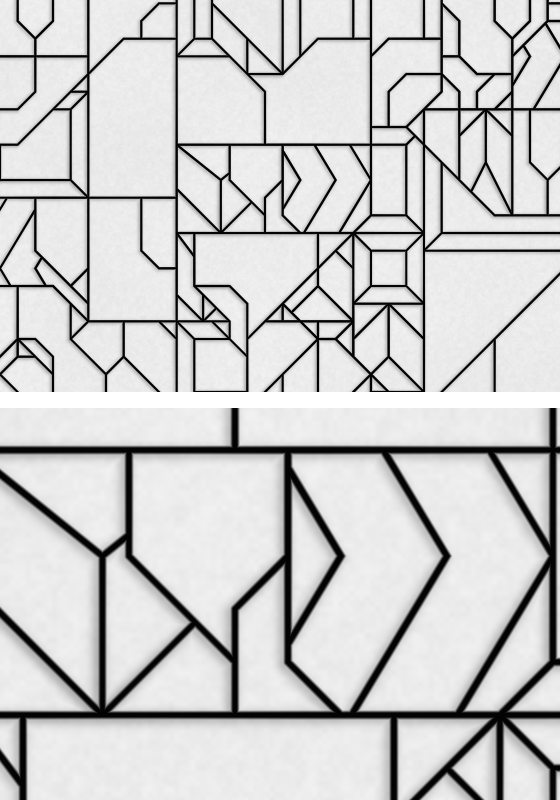
Top, the full canvas; bottom, a detail of the centre.
Give the GLSL for this pattern, as a WebGL 1 fragment shader.

```glsl
precision highp float;
uniform vec2 u_resolution;

const float UNITS_ACROSS = 31.7;
const vec3 INK = vec3(0.01);
const vec3 PAPER = vec3(0.922);
const vec2 SHADOW_SHIFT = vec2(0.07, 0.05);

float hash(vec2 p) {
  vec3 q = fract(p.xyx * 0.1031);
  q += dot(q, q.yzx + 33.33);
  return fract((q.x + q.y) * q.z);
}

float noise(vec2 p) {
  vec2 i = floor(p), f = fract(p);
  f *= f * (3.0 - 2.0 * f);
  return mix(mix(hash(i), hash(i + vec2(1.0, 0.0)), f.x),
             mix(hash(i + vec2(0.0, 1.0)), hash(i + 1.0), f.x), f.y);
}

float segment(vec2 p, vec2 a, vec2 b) {
  vec2 ab = b - a;
  float t = clamp(dot(p - a, ab) / max(dot(ab, ab), 0.0001), 0.0, 1.0);
  return length(p - a - ab * t);
}

// Path through four points
float path(vec2 p, vec2 a, vec2 b, vec2 c, vec2 d) {
  return min(segment(p, a, b), min(segment(p, b, c), segment(p, c, d)));
}

float bevel(vec2 p, vec2 size) {
  vec2 corner = size * 0.5, inner = corner - 1.0;
  vec2 e = abs(p - corner), b = e - inner;
  float frame = abs(min(max(b.x, b.y), 0.0) + length(max(b, 0.0)));
  return min(frame, segment(e, inner, corner));
}

float gable(vec2 p, vec2 size) {
  float m = size.x * 0.5;
  vec2 apex = vec2(m, size.y), peak = vec2(m, floor(size.y * 0.5));
  vec2 q = vec2(m + abs(p.x - m), p.y);
  float roof = segment(q, apex, vec2(size.x, size.y - m));
  return min(roof, min(segment(q, apex, peak), segment(q, peak, vec2(size.x, 0.0))));
}

float chevrons(vec2 p, float height) {
  float bend = 0.6 * abs(p.y - floor(height * 0.5));
  return abs(mod(p.x + bend, 2.0) - 1.0) / 1.166;
}

float fork(vec2 p, vec2 size) {
  float m = floor(size.x * 0.5), j = floor(size.y * 0.5);
  vec2 q = vec2(abs(p.x - m), p.y);
  return path(q, vec2(1.0, size.y), vec2(1.0, j), vec2(0.0, j - 1.0), vec2(0.0));
}

float chamfer(vec2 p, vec2 size) {
  vec2 m = floor(size * 0.5);
  return path(p, vec2(0.0, m.y + 1.0), vec2(m.x - 1.0, m.y + 1.0), m, vec2(m.x, 0.0));
}

float diagonal(vec2 p, vec2 size) {
  float m = min(size.x, size.y), h = floor(m * 0.5);
  return min(segment(p, vec2(0.0), vec2(m)), segment(p, vec2(h), vec2(h, 0.0)));
}

// Motif inside one panel, mirrored at random
float motif(vec2 p, vec2 size, float seed) {
  float kind = hash(vec2(seed, 11.0));
  if (hash(vec2(seed, 12.0)) > 0.5) p.x = size.x - p.x;
  if (hash(vec2(seed, 13.0)) > 0.7) p.y = size.y - p.y;
  if (min(size.x, size.y) < 3.0) return 9.0;
  if (kind < 0.16) return bevel(p, size);
  if (kind < 0.28) return gable(p, size);
  if (kind < 0.42) return chevrons(p, size.y);
  if (kind < 0.54) return fork(p, size);
  if (kind < 0.74) return chamfer(p, size);
  if (kind < 0.88) return diagonal(p, size);
  return 9.0;
}

// Panels split again and again by straight or kinked walls on a lattice
float panels(vec2 p) {
  vec2 lo = vec2(-1.0), hi = vec2(33.0, 24.0);
  float seed = 37.0, d = 9.0;
  for (int i = 0; i < 10; i++) {
    vec2 size = hi - lo;
    float longest = max(size.x, size.y);
    bool small = longest < 9.5 && hash(vec2(seed, 1.0)) < 0.35;
    if (longest < 6.5 || small) break;

    bool upright = size.x > size.y * mix(0.7, 1.2, hash(vec2(seed, 2.0)));
    vec2 q = upright ? p : p.yx;
    vec2 a = upright ? lo : lo.yx;
    vec2 b = upright ? hi : hi.yx;
    float cut = floor(mix(a.x, b.x, mix(0.35, 0.65, hash(vec2(seed, 3.0)))) + 0.5);
    float kink = ceil((b.x - a.x) * mix(0.08, 0.22, hash(vec2(seed, 4.0))));
    if (hash(vec2(seed, 9.0)) > 0.4) kink = -kink;
    if (hash(vec2(seed, 5.0)) > (upright ? 0.7 : 0.25)) kink = 0.0;
    float start = a.y + floor((b.y - a.y) * mix(0.15, 0.5, hash(vec2(seed, 6.0))));
    float rise = abs(kink), end = cut + kink;
    d = min(d, path(q, vec2(cut, -99.0), vec2(cut, start),
                    vec2(end, start + rise), vec2(end, 99.0)));

    bool beyond = q.x > cut + sign(kink) * clamp(q.y - start, 0.0, rise);
    if (beyond) a.x = min(cut, end);
    else b.x = max(cut, end);
    lo = upright ? a : a.yx;
    hi = upright ? b : b.yx;
    seed = floor(hash(vec2(seed, beyond ? 7.0 : 8.0)) * 900.0);
  }
  return min(d, motif(p - lo, hi - lo, seed));
}

void main() {
  vec2 p = gl_FragCoord.xy / u_resolution.x * UNITS_ACROSS;
  float pixel = UNITS_ACROSS / u_resolution.x;

  // Mottled paper
  float grain = noise(p * 4.5) + noise(p * 10.0 + 17.0) - 1.0;
  float cloud = noise(p * 0.22 + 5.0) - 0.5;
  vec3 color = PAPER + 0.022 * grain + 0.02 * cloud;

  // Soft shadow to one side, then the ink line
  float d = panels(p), far = panels(p + SHADOW_SHIFT);
  float shadow = exp(-far * far / 0.022) * mix(0.16, 0.26, noise(p * 0.4 + 70.0));
  float weight = mix(0.058, 0.072, noise(p * 0.3 + 90.0));
  float blur = max(0.036, 0.6 * pixel);
  float ink = 1.0 - smoothstep(weight - blur, weight + blur, d);
  gl_FragColor = vec4(mix(color * (1.0 - shadow), INK, ink), 1.0);
}
```
